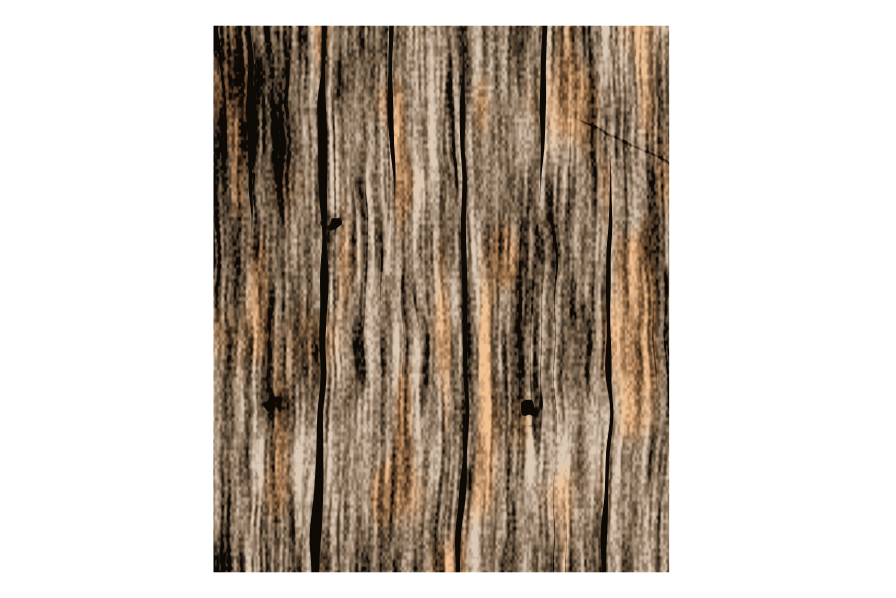
Write a WebGL 1 fragment shader that draws this texture.

```glsl
precision highp float;
// Weathered wooden board with vertical grain, long cracks and knots on white.
uniform vec2 u_resolution;

const vec3 WHITE = vec3(1.0);
const vec3 BLACK_BROWN = vec3(0.05, 0.035, 0.02);
const vec3 DARK_BROWN = vec3(0.30, 0.24, 0.18);
const vec3 BROWN = vec3(0.46, 0.38, 0.29);
const vec3 TAN = vec3(0.60, 0.51, 0.42);
const vec3 PALE = vec3(0.74, 0.66, 0.58);
const vec3 BLEACHED = vec3(0.86, 0.79, 0.71);
const vec3 OCHRE_TINT = vec3(1.10, 0.96, 0.80);

// Board rectangle in units of the canvas height.
const vec2 BOARD_MIN = vec2(0.357, 0.043);
const vec2 BOARD_SIZE = vec2(0.762, 0.914);

float hash(vec2 p) {
  vec3 q = fract(p.xyx * vec3(0.1031, 0.1030, 0.0973));
  q += dot(q, q.yzx + 33.33);
  return fract((q.x + q.y) * q.z);
}

float noise(vec2 p) {
  vec2 cell = floor(p);
  vec2 f = fract(p);
  f = f * f * (3.0 - 2.0 * f);
  float low = mix(hash(cell), hash(cell + vec2(1.0, 0.0)), f.x);
  float high = mix(hash(cell + vec2(0.0, 1.0)), hash(cell + 1.0), f.x);
  return mix(low, high, f.y);
}

// Noise with zero mean and about unit deviation.
float vary(vec2 p) {
  return (noise(p) - 0.5) / 0.21;
}

// Bends the grain sideways.
vec2 bend(vec2 p) {
  float wave = 0.024 * (noise(p * vec2(4.0, 3.0) + 7.0) - 0.5);
  float ripple = 0.008 * (noise(p * vec2(12.0, 14.0) + 31.0) - 0.5);
  return p + vec2(wave + ripple, 0.0);
}

// Thin dark furrows along the contour lines of a stretched noise.
float furrows(vec2 p) {
  float line = abs(noise(p * vec2(38.0, 2.6) + 53.0) - 0.5);
  float broken = smoothstep(0.45, 0.75, noise(p * vec2(16.0, 5.0) + 91.0));
  return (1.0 - smoothstep(0.02, 0.09, line)) * broken;
}

float grainTone(vec2 p, vec2 g) {
  float tone = 0.60 * vary(g * vec2(150.0, 10.0));
  tone += 0.50 * vary(g * vec2(72.0, 5.0) + 17.0);
  tone += 0.30 * vary(g * vec2(27.0, 2.5) + 41.0);
  tone += 0.27 * vary(p * vec2(7.0, 5.0) + 63.0);
  tone += 0.36 * vary(p * vec2(190.0, 150.0) + 5.0);
  tone -= 1.5 * furrows(g);
  return tone + mix(-0.4, 0.25, smoothstep(0.02, 0.35, p.x));
}

vec3 woodColor(float tone) {
  vec3 c = mix(BLACK_BROWN, DARK_BROWN, smoothstep(-2.1, -1.04, tone));
  c = mix(c, BROWN, clamp((tone + 1.04) / 0.72, 0.0, 1.0));
  c = mix(c, TAN, clamp((tone + 0.32) / 0.75, 0.0, 1.0));
  c = mix(c, PALE, clamp((tone - 0.43) / 0.85, 0.0, 1.0));
  return mix(c, BLEACHED, clamp((tone - 1.28) / 0.95, 0.0, 1.0));
}

// Even cracks hang from the top edge, odd ones run through the lower part.
float cracks(vec2 g, float pixel) {
  float cover = 0.0;
  for (int i = 0; i < 6; i++) {
    float k = float(i);
    float odd = mod(k, 2.0);
    float bottom = mix(0.54 + 0.02 * k, -0.3, odd);
    float top = mix(1.4, 1.42 - 0.12 * k, odd);
    float taper = smoothstep(bottom, bottom + 0.3, g.y)
                * (1.0 - smoothstep(top - 0.25, top, g.y));
    float wide = i == 1 ? mix(0.012, 0.006, g.y) : 0.0055;
    float ragged = 0.55 + 0.9 * noise(vec2(k * 9.0, g.y * 13.0));
    float halfWidth = wide * taper * ragged;
    float center = 0.068 + 0.16 * k + 0.012 * (g.y - 0.5);
    center += 0.007 * (noise(vec2(k * 5.0 + 2.0, g.y * 7.0)) - 0.5);
    float edge = clamp((halfWidth - abs(g.x - center)) / pixel + 0.5, 0.0, 1.0);
    cover = max(cover, edge * min(1.0, halfWidth / pixel));
  }
  return cover;
}

// Small ragged holes; x returns the hole, y the stain around it.
vec2 knots(vec2 p) {
  vec2 cover = vec2(0.0);
  for (int i = 0; i < 3; i++) {
    float k = float(i);
    vec2 center = vec2(fract(0.26 + 0.435 * k), 0.635 - 0.33 * min(k, 1.0));
    vec2 d = (p - center) * BOARD_SIZE / BOARD_SIZE.y;
    d.y *= i == 1 ? 0.5 : 1.3;
    float dist = length(d) + 0.03 * (noise(p * 75.0) - 0.5);
    cover = max(cover, 1.0 - smoothstep(vec2(0.009, 0.01), vec2(0.015, 0.05), vec2(dist)));
  }
  return cover;
}

// Fine slanting scratch at the upper right.
float scratch(vec2 p) {
  float d = abs(p.y - mix(0.83, 0.75, (p.x - 0.8) / 0.2) - 0.008 * (noise(p * 30.0) - 0.5));
  return (1.0 - smoothstep(0.001, 0.004, d)) * smoothstep(0.79, 0.82, p.x);
}

void main() {
  vec2 p = (gl_FragCoord.xy / u_resolution.y - BOARD_MIN) / BOARD_SIZE;
  vec2 pixel = 1.0 / (u_resolution.y * BOARD_SIZE);
  vec2 g = bend(p);
  vec2 hole = knots(p);

  float tone = grainTone(p, g) - 0.7 * hole.y - 1.2 * scratch(p);
  vec3 color = woodColor(tone);
  float ochre = smoothstep(0.5, 0.85, noise(g * vec2(22.0, 7.0) + 77.0));
  color *= mix(WHITE, OCHRE_TINT, ochre);
  color = mix(color, BLACK_BROWN, max(hole.x, cracks(g, pixel.x)));

  vec2 inside = clamp((0.5 - abs(p - 0.5)) / pixel + 0.5, 0.0, 1.0);
  gl_FragColor = vec4(mix(WHITE, color, inside.x * inside.y), 1.0);
}
```
